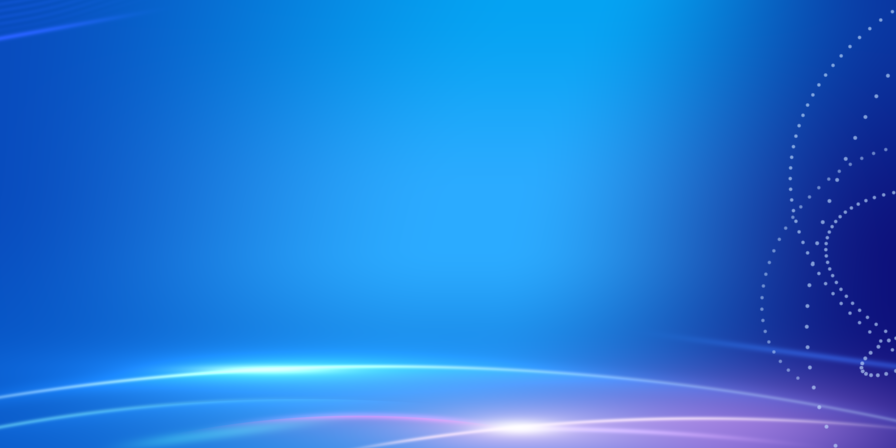
Give the GLSL for this background, as a WebGL 1 fragment shader.

```glsl
precision highp float;
// Blue stage light over a glowing horizon, with violet haze and dotted trails.
// Smooth colour fields form the backdrop; parabolas carry the light ribbons,
// and dots spaced along cubic curves form the trails on the right.
uniform vec2 u_resolution;

// Soft elliptical spot of light
float spot(vec2 p, vec2 center, vec2 radius) {
  vec2 q = (p - center) / radius;
  return exp(-dot(q, q));
}

// Signed height above a parabola with the given apex and bend
float aboveArc(vec2 p, vec2 apex, float bend) {
  float dx = p.x - apex.x;
  return p.y - apex.y + bend * dx * dx;
}

// Thin bright line around zero height
float streak(float h, float width) {
  return exp(-h * h / (width * width));
}

// Sheet of light hanging below an edge
float veil(float h, float depth, float px) {
  return (1.0 - smoothstep(-px, px, h)) * exp(min(h, 0.0) / depth);
}

// Fades in and out along x
float span(float x, float start, float full, float fade, float end) {
  return smoothstep(start, full, x) * (1.0 - smoothstep(fade, end, x));
}

vec2 cubic(vec2 a, vec2 b, vec2 c, vec2 d, float t) {
  float s = 1.0 - t;
  return s * s * s * a + 3.0 * s * s * t * b + 3.0 * s * t * t * c + t * t * t * d;
}

// Coverage of evenly stepped dots on a cubic curve
float trail(vec2 p, vec2 a, vec2 b, vec2 c, vec2 d, float count, float radius, float px) {
  float nearest = 9.0;
  for (int i = 0; i < 36; i++) {
    if (float(i) >= count) break;
    nearest = min(nearest, distance(p, cubic(a, b, c, d, float(i) / (count - 1.0))));
  }
  return 1.0 - smoothstep(radius - px, radius + px, nearest);
}

vec3 backdrop(vec2 p) {
  vec3 azure = mix(vec3(0.09, 0.53, 0.90), vec3(0.17, 0.67, 1.0), smoothstep(0.16, 0.45, p.y));
  azure = mix(azure, vec3(0.02, 0.64, 0.95), smoothstep(0.55, 1.0, p.y));
  vec3 leftBlue = mix(vec3(0.03, 0.35, 0.79), vec3(0.03, 0.29, 0.74), smoothstep(0.1, 0.6, p.y));
  vec3 navy = mix(vec3(0.05, 0.06, 0.48), vec3(0.04, 0.21, 0.63), smoothstep(0.4, 1.0, p.y));
  float axis = mix(0.94, 1.2, p.y * p.y);
  vec3 color = mix(leftBlue, azure, smoothstep(-0.1, axis, p.x));
  return mix(color, navy, smoothstep(axis + 0.12, 2.05, p.x));
}

// Violet streak and fine stripes in the upper left corner
vec3 cornerLight(vec2 p) {
  float h = p.y - 0.914 - 0.18 * p.x;
  float fade = 1.0 - smoothstep(0.0, 0.4, p.x);
  float stripes = 0.5 + 0.5 * sin(430.0 * (h - 0.06 * p.x + 0.006 * sin(14.0 * p.x)));
  float mesh = stripes * smoothstep(0.0, 0.04, h);
  return fade * (vec3(0.12, 0.08, 0.25) * streak(h, 0.006) + vec3(0.02, 0.02, 0.05) * mesh);
}

// Horizon, ribbons and flares along the bottom
vec3 addHorizon(vec3 color, vec2 p, float px) {
  vec3 cyan = vec3(0.30, 0.72, 0.95);
  vec3 violet = vec3(0.60, 0.41, 0.84);
  vec3 lavender = vec3(0.66, 0.66, 0.95);
  vec3 pink = vec3(0.85, 0.50, 0.85);
  vec3 ice = vec3(0.80, 0.94, 1.0);
  float rim = aboveArc(p, vec2(0.86, 0.182), 0.093);
  float inner = aboveArc(p, vec2(0.68, 0.109), 0.135);
  float rosy = aboveArc(p, vec2(0.80, 0.072), 0.24);
  float white = aboveArc(p, vec2(1.57, 0.066), 0.113);
  float lower = aboveArc(p, vec2(1.16, 0.043), 0.09);

  // Ground tint and haze
  float ground = 1.0 - smoothstep(-0.03, 0.01, rim);
  color = mix(color, vec3(0.26, 0.60, 0.94), 0.65 * ground * spot(p, vec2(0.95, 0.1), vec2(0.6, 0.2)));
  color = mix(color, violet, 0.85 * spot(p, vec2(1.6, 0.03), vec2(0.46, 0.13)));
  color = mix(color, lavender, 0.6 * spot(p, vec2(1.2, 0.03), vec2(0.42, 0.085)));
  color += cyan * 0.15 * spot(p, vec2(0.65, 0.17), vec2(0.6, 0.06));

  // Ribbon sheets
  color += cyan * 0.10 * veil(rim, 0.025, px) * span(p.x, 0.0, 0.5, 1.2, 2.0);
  color += cyan * 0.10 * veil(inner, 0.025, px) * span(p.x, -0.2, 0.2, 0.6, 1.0);
  color = mix(color, pink, 0.4 * veil(rosy, 0.025, px) * span(p.x, 0.35, 0.75, 0.95, 1.25));
  color = mix(color, vec3(0.80, 0.62, 0.94), 0.45 * veil(white, 0.035, px) * span(p.x, 0.85, 1.2, 1.5, 2.1));
  float teal = p.y - 0.005 - 0.13 * (p.x - 0.28);
  color += vec3(0.08, 0.16, 0.04) * streak(teal, 0.014) * span(p.x, 0.2, 0.4, 0.5, 0.85);

  // Bright edges
  float rimLight = 0.25 + 0.5 * spot(p, vec2(0.62, 0.17), vec2(0.55, 1.0));
  color = mix(color, ice, rimLight * streak(rim, 0.0045));
  color += cyan * 0.2 * rimLight * streak(rim, 0.02);
  color = mix(color, vec3(0.42, 0.84, 0.98), 0.6 * streak(inner, 0.005) * (1.0 - smoothstep(0.1, 0.9, p.x)));
  color += vec3(0.25, 0.04, 0.08) * streak(rosy, 0.008) * span(p.x, 0.4, 0.8, 0.95, 1.2);
  color = mix(color, vec3(1.0, 0.93, 1.0), 0.75 * streak(white, 0.0045) * span(p.x, 0.7, 1.0, 1.4, 2.2));
  color += vec3(0.20, 0.16, 0.12) * streak(lower, 0.006) * span(p.x, 1.0, 1.2, 1.3, 1.9);
  float ray = p.y - 0.258 + 0.133 * (p.x - 1.43);
  color += vec3(0.06, 0.16, 0.22) * streak(ray, 0.008) * smoothstep(1.4, 1.9, p.x);

  // Flares
  color = mix(color, ice, 0.9 * spot(p, vec2(0.6, 0.175), vec2(0.15, 0.01)));
  color += cyan * 0.22 * spot(p, vec2(0.6, 0.175), vec2(0.26, 0.03));
  color = mix(color, vec3(0.92, 0.84, 1.0), 0.5 * spot(p, vec2(1.16, 0.045), vec2(0.22, 0.045)));
  return mix(color, vec3(1.0), 0.95 * spot(p, vec2(1.16, 0.045), vec2(0.09, 0.018)));
}

float allTrails(vec2 p, float px) {
  float dots = trail(p, vec2(1.992, 0.974), vec2(1.688, 0.766), vec2(1.688, 0.44), vec2(1.992, 0.219), 35.0, 0.0037, px);
  dots = max(dots, trail(p, vec2(1.982, 0.831), vec2(1.823, 0.557), vec2(1.732, 0.258), vec2(1.865, 0.005), 19.0, 0.0042, px));
  dots = max(dots, 0.8 * trail(p, vec2(2.005, 0.672), vec2(1.771, 0.635), vec2(1.589, 0.297), vec2(1.781, 0.156), 26.0, 0.0036, px));
  dots = max(dots, trail(p, vec2(1.995, 0.57), vec2(1.792, 0.531), vec2(1.792, 0.378), vec2(2.0, 0.245), 27.0, 0.0037, px));
  return max(dots, trail(p, vec2(1.984, 0.24), vec2(1.888, 0.188), vec2(1.914, 0.141), vec2(2.0, 0.172), 12.0, 0.0042, px));
}

void main() {
  float px = 1.0 / u_resolution.y;
  vec2 p = gl_FragCoord.xy * px;
  vec3 color = addHorizon(backdrop(p) + cornerLight(p), p, px);
  color = mix(color, vec3(0.76, 0.87, 1.0), 0.65 * allTrails(p, px));
  gl_FragColor = vec4(clamp(color, 0.0, 1.0), 1.0);
}
```
